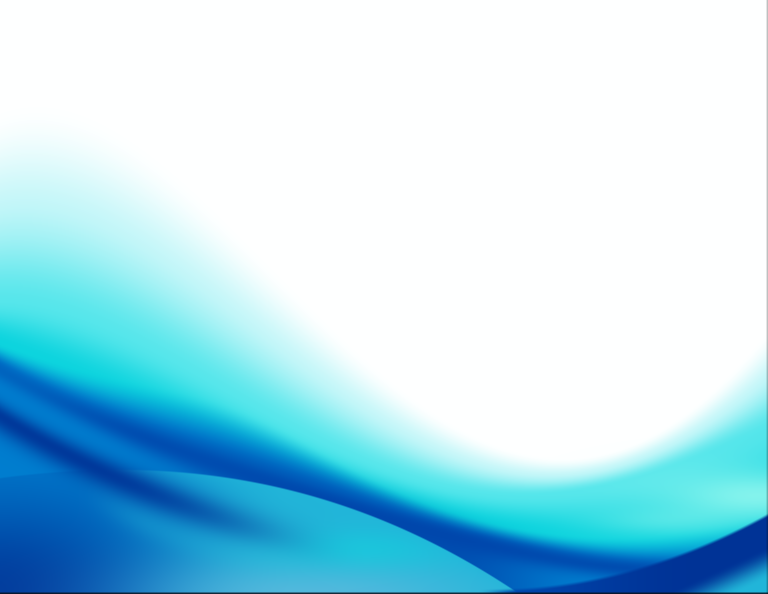
Give the GLSL for this background, as a Shadertoy shader.

```glsl
const vec3 WHITE     = vec3(0.995, 1.0, 1.0);
const vec3 PALE      = vec3(0.73, 0.96, 0.97);
const vec3 CYAN      = vec3(0.33, 0.90, 0.92);
const vec3 TURQUOISE = vec3(0.05, 0.83, 0.87);
const vec3 LAGOON    = vec3(0.13, 0.71, 0.85);
const vec3 AZURE     = vec3(0.0, 0.49, 0.81);
const vec3 NAVY      = vec3(0.0, 0.27, 0.67);
const vec3 DEEP      = vec3(0.0, 0.20, 0.59);
const vec3 MINT      = vec3(0.62, 0.98, 0.94);
const vec3 MIST      = vec3(0.40, 0.73, 0.87);
const float BORDER   = 0.0025;

// Quartic through five heights at x = 0, 1/4, 1/2, 3/4 and 1.
float curve(float x, float a, float b, float c, float d, float e) {
    float t = 4.0 * x;
    float d2 = c - 2.0 * b + a;
    float d3 = d - 3.0 * c + 3.0 * b - a;
    float d4 = e - 4.0 * d + 6.0 * c - 4.0 * b + a;
    return a + t * (b - a + (t - 1.0) / 2.0 * (d2 + (t - 2.0) / 3.0 * (d3 + (t - 3.0) / 4.0 * d4)));
}

float bell(float d, float width) {
    return exp(-d * d / (width * width));
}

// Soft glow on an ellipse.
float glow(vec2 p, vec2 centre, vec2 radius) {
    vec2 q = (p - centre) / radius;
    return exp(-dot(q, q));
}

// White sky falling through cyan into the main blue ribbon.
vec3 upperWave(vec2 p, float ribbon) {
    float fadeTop = curve(p.x, 0.815, 0.685, 0.370, 0.230, 0.445);
    float cyanTop = curve(p.x, 0.495, 0.377, 0.212, 0.175, 0.285);
    float fade = (fadeTop - p.y) / (fadeTop - cyanTop);
    float fall = (cyanTop - p.y) / (cyanTop - ribbon);

    vec3 col = mix(WHITE, PALE, smoothstep(0.0, 0.65, fade));
    col = mix(col, CYAN, smoothstep(0.5, 1.05, fade));
    col = mix(col, TURQUOISE, smoothstep(0.0, 0.65, fall));

    // The ribbon casts a wider blue shade near its middle.
    float shade = bell(p.x - 0.36, 0.19);
    col = mix(col, AZURE, smoothstep(0.68 - 0.55 * shade, 1.0 - 0.15 * shade, fall));

    float sheen = glow(p, vec2(0.99, 0.165), vec2(0.14, 0.045));
    sheen += 0.4 * glow(p, vec2(0.86, 0.12), vec2(0.10, 0.025));
    return mix(col, MINT, 0.8 * min(sheen, 1.0) * (1.0 - smoothstep(0.65, 0.95, fall)));
}

// Translucent dome at the lower left.
vec3 domeColour(vec2 p, float drop) {
    vec3 col = mix(AZURE, LAGOON, smoothstep(0.08, 0.38, p.x));
    col = mix(col, DEEP, 0.9 * glow(p, vec2(0.0), vec2(0.20, 0.16)));
    col = mix(col, MIST, 0.75 * glow(p, vec2(0.40, -0.01), vec2(0.22, 0.07)));
    col = mix(col, TURQUOISE, 0.5 * glow(p, vec2(0.47, 0.075), vec2(0.13, 0.035)));
    float rim = exp(-drop / 0.018) * smoothstep(0.08, 0.3, p.x);
    return mix(col, LAGOON, 0.45 * rim);
}

void mainImage(out vec4 fragColor, in vec2 fragCoord) {
    vec2 p = fragCoord / iResolution.xy;
    float aa = 1.2 / iResolution.y;

    // Curves that guide the layers.
    float ribbon = curve(p.x, 0.385, 0.242, 0.138, 0.062, 0.064);
    float strand = curve(p.x, 0.300, 0.145, 0.060, 0.020, 0.0);
    float dome   = curve(p.x, 0.195, 0.203, 0.123, -0.070, -0.400);
    float rise   = max(p.x - 0.64, 0.0) / 0.36;
    float wedge  = 0.006 + 0.127 * rise * rise;

    // Main ribbon and the blue body beneath it.
    vec3 col = upperWave(p, ribbon);
    vec3 body = mix(AZURE, NAVY, 0.8 * smoothstep(0.22, 0.48, p.x));
    body = mix(body, AZURE, smoothstep(0.58, 0.78, p.x));
    col = mix(col, body, smoothstep(ribbon + 0.012, ribbon - 0.012, p.y));
    float ribbonWidth = 0.018 + 0.018 * bell(p.x - 0.38, 0.22);
    float ribbonDark = mix(0.45, 0.85, smoothstep(0.0, 0.2, p.x));
    col = mix(col, NAVY, ribbonDark * bell(p.y - ribbon + 0.008, ribbonWidth));

    // Dome with a crisp upper edge.
    float drop = max(dome - p.y, 0.0);
    col = mix(col, domeColour(p, drop), smoothstep(-aa, aa, dome - p.y));

    // Dark strand crossing the dome, sharper on its upper side on the left.
    float side = p.y - strand;
    float strandWidth = side > 0.0 ? 0.022 + 0.03 * p.x : 0.030;
    float strandFade = 1.0 - smoothstep(0.12, 0.48, p.x);
    col = mix(col, DEEP, 0.92 * strandFade * bell(side, strandWidth));
    col = mix(col, LAGOON, 0.3 * strandFade * smoothstep(0.1, 0.2, p.x) * bell(side + 0.055, 0.025));

    // Rising wedge at the lower right with a bright corner below.
    vec3 wedgeColour = mix(NAVY, DEEP, smoothstep(0.65, 0.9, p.x));
    float corner = smoothstep(-0.02, 0.035, (p.x - 0.9) * 0.6 - p.y);
    wedgeColour = mix(wedgeColour, LAGOON, corner);
    float inWedge = smoothstep(-0.004, 0.004, wedge - p.y) * smoothstep(0.62, 0.68, p.x);
    col = mix(col, wedgeColour, inWedge);

    // Thin border lines at the bottom and right.
    float bottomLine = 1.0 - smoothstep(BORDER - aa * 0.5, BORDER + aa * 0.5, p.y);
    col = mix(col, vec3(0.03, 0.07, 0.12), 0.85 * bottomLine);
    col = mix(col, col * 0.75, smoothstep(1.0 - BORDER, 1.0 - 0.5 * BORDER, p.x));

    fragColor = vec4(clamp(col, 0.0, 1.0), 1.0);
}
```
